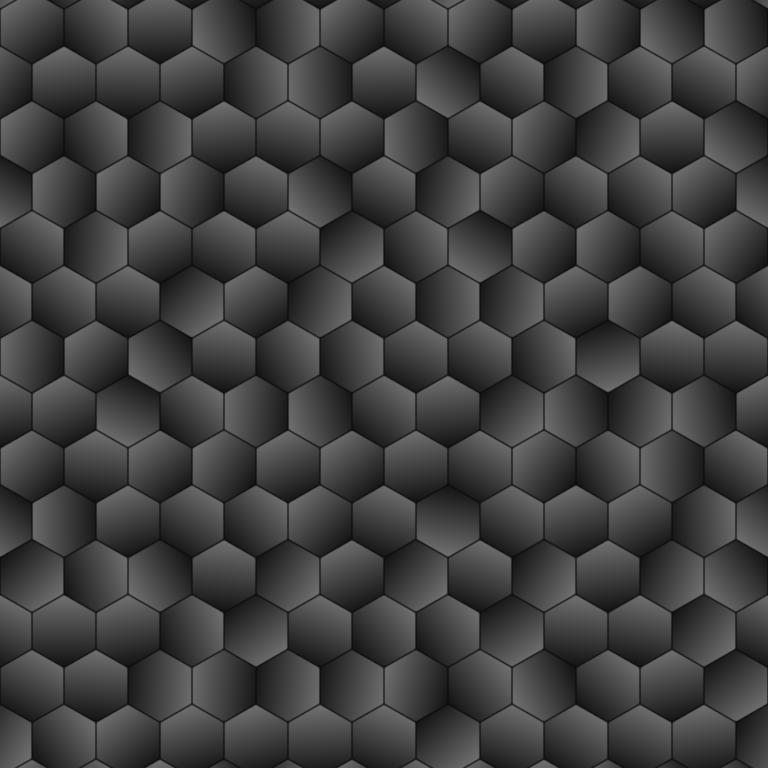
Give the GLSL for this pattern, as a Shadertoy shader.

```glsl
// Staggered dark grey hexagon tiles, each shaded by its own linear gradient.

const float COLUMNS = 12.0;        // tiles across
const float ROWS = 14.0;           // rows down, must be even
const float MID_GREY = 0.257;      // brightness at a tile centre
const float SLOPE = 0.325;         // brightness change per tile width
const float GROOVE_GREY = 0.04;    // colour of the seams
const float GROOVE_WIDTH = 0.027;  // half width of a seam, in tile widths
const float CORNER_RADIUS = 0.06;  // rounding of the tile corners
const float PI = 3.14159265;
const float SQRT3 = 1.7320508;

vec2 hash22(vec2 p) {
    vec3 q = fract(p.xyx * vec3(0.1031, 0.1030, 0.0973));
    q += dot(q, q.yzx + 33.33);
    return fract((q.xx + q.yz) * q.zy);
}

// Signed distance to a hexagon with vertical sides at x = +-apothem.
float hexagonDistance(vec2 p, float apothem) {
    const vec2 normal = vec2(-0.5 * SQRT3, 0.5);
    p = abs(p.yx);
    p -= 2.0 * min(dot(normal, p), 0.0) * normal;
    float halfSide = apothem / SQRT3;
    p -= vec2(clamp(p.x, -halfSide, halfSide), apothem);
    return length(p) * sign(p.y);
}

// Centre of the hexagon that holds p, for hexagons one unit wide.
vec2 hexagonCentre(vec2 p) {
    const vec2 period = vec2(1.0, SQRT3);
    vec2 even = floor(p / period + 0.5) * period;
    vec2 odd = (floor(p / period) + 0.5) * period;
    vec2 toEven = p - even, toOdd = p - odd;
    return dot(toEven, toEven) < dot(toOdd, toOdd) ? even : odd;
}

void mainImage(out vec4 fragColor, in vec2 fragCoord) {
    // Grid space: tiles one unit wide, rows SQRT3 / 2 apart
    vec2 uv = fragCoord / iResolution.y;
    vec2 p = uv * vec2(COLUMNS, ROWS * 0.5 * SQRT3);
    p.y -= 0.25 * SQRT3;

    vec2 centre = hexagonCentre(p);
    vec2 local = p - centre;
    vec2 id = floor(centre * vec2(2.0, 2.0 / SQRT3) + 0.5);
    id = mod(id, vec2(2.0 * COLUMNS, ROWS));

    // Light direction varies per tile, most often from above
    vec2 random = hash22(id + 7.0);
    float angle = PI * (0.5 + random.x + random.y - 1.0);
    float grey = MID_GREY + SLOPE * dot(local, vec2(cos(angle), sin(angle)));

    // Soft seams, widening into dots where three rounded corners meet
    float pixel = COLUMNS / iResolution.y;
    float edge = hexagonDistance(local, 0.5 - CORNER_RADIUS) - CORNER_RADIUS;
    float face = smoothstep(0.0, max(GROOVE_WIDTH, pixel), -edge);
    grey = mix(GROOVE_GREY, grey, mix(0.3, 1.0, face) * smoothstep(0.03, -0.01, edge));

    fragColor = vec4(vec3(grey), 1.0);
}
```
